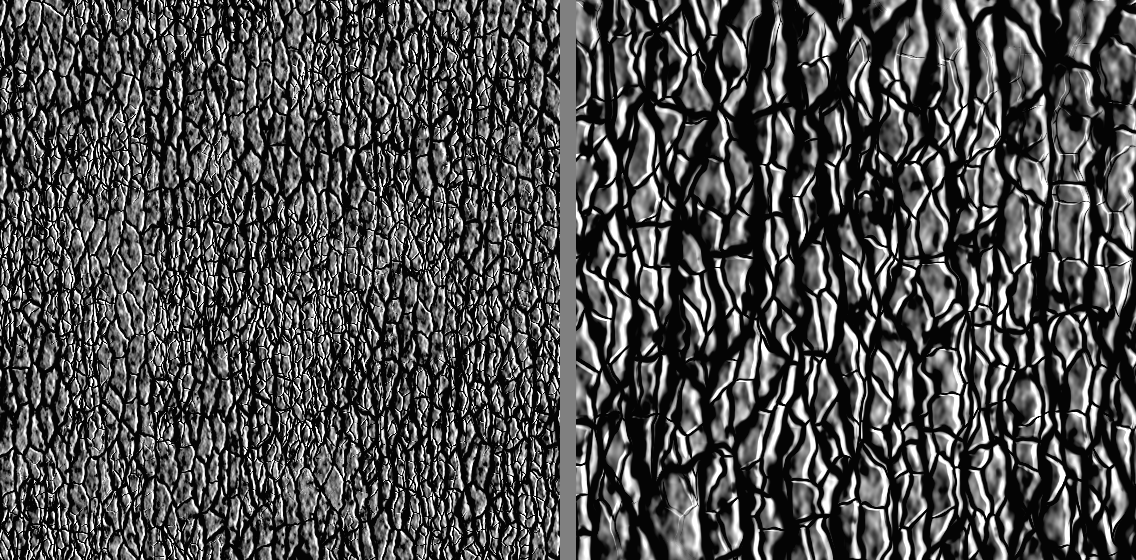
Left, the full canvas; right, a detail of the centre.
Write a Shadertoy shader that draws this texture.

```glsl
// Rough grey tree bark: upright cracked plates lit from the right.
#define PLATES vec2(39.0, 15.0)   // large plates per canvas height
#define FLAKES vec2(74.0, 33.0)   // smaller flakes inside the plates
#define CRACK_WIDTH 0.0029        // half width of the main cracks
#define FLAKE_WIDTH 0.0010        // half width of the hairline cracks
#define BEVEL 2.4                 // edge rounding, in crack widths
#define WARP 0.011                // waviness of the cracks
#define GRAIN_SCALE vec2(135.0, 88.0)
#define GRAIN 1.15                // roughness of the plate faces
#define LIGHT_STEP vec2(0.0028, 0.0006)
#define LIGHT_GAIN 0.62
#define BASE_TONE 0.39

vec2 hash2(vec2 p) {
    vec3 q = fract(p.xyx * vec3(0.1031, 0.1030, 0.0973));
    q += dot(q, q.yzx + 33.33);
    return fract((q.xx + q.yz) * q.zy);
}

// Two independent smooth noise values in 0..1
vec2 noise2(vec2 p) {
    vec2 cell = floor(p), f = fract(p);
    f = f * f * (3.0 - 2.0 * f);
    vec2 low = mix(hash2(cell), hash2(cell + vec2(1, 0)), f.x);
    vec2 high = mix(hash2(cell + vec2(0, 1)), hash2(cell + vec2(1, 1)), f.x);
    return mix(low, high, f.y);
}

float grainNoise(vec2 p) {
    float sum = 0.0, amp = 0.53;
    for (int i = 0; i < 3; i++) {
        sum += amp * noise2(p).x;
        p = mat2(1.7, 0.6, -0.6, 1.7) * p + 17.3;
        amp *= 0.53;
    }
    return sum / 0.96;
}

// Distance to the nearest cell border in crack widths; level cracks are thinner
float crackDistance(vec2 p, vec2 cells, float width) {
    vec2 q = p * cells, home = floor(q), nearest = vec2(9.0);
    for (int y = -1; y <= 1; y++)
    for (int x = -1; x <= 1; x++) {
        vec2 id = home + vec2(x, y);
        vec2 r = id + 0.05 + 0.9 * hash2(id) - q;
        if (dot(r, r) < dot(nearest, nearest)) nearest = r;
    }
    float border = 9.0;
    for (int y = -1; y <= 1; y++)
    for (int x = -1; x <= 1; x++) {
        vec2 id = home + vec2(x, y);
        vec2 r = id + 0.05 + 0.9 * hash2(id) - q;
        vec2 across = r - nearest;
        if (dot(across, across) > 0.0001) {
            vec2 slope = across * cells;
            float len = length(slope);
            float thickness = width * mix(0.5, 1.0, abs(slope.x) / len);
            border = min(border, 0.5 * dot(r + nearest, across) / (len * thickness));
        }
    }
    return border;
}

// x: crack distance, y: surface height, z: grain
vec3 barkSurface(vec2 p) {
    vec2 bend = noise2(p * vec2(27.0, 13.0)) - 0.5;
    vec2 wobble = noise2(p * vec2(85.0, 60.0)) - 0.5;
    vec2 jag = noise2(p * vec2(190.0, 150.0)) - 0.5;
    vec2 q = p + WARP * (bend + 0.6 * wobble + 0.28 * jag);

    vec2 region = noise2(p * vec2(13.0, 7.0) + 5.0);
    float plates = crackDistance(q, PLATES, CRACK_WIDTH * mix(0.55, 1.45, region.x));
    float flakes = crackDistance(q + 3.7, FLAKES, FLAKE_WIDTH);
    flakes += 2.2 * smoothstep(0.35, 0.75, region.y);

    float d = min(plates, flakes);
    float grain = grainNoise(p * GRAIN_SCALE);
    float height = smoothstep(0.6, BEVEL, d) + GRAIN * grain;
    return vec3(d, height, grain);
}

void mainImage(out vec4 fragColor, in vec2 fragCoord) {
    vec2 p = fragCoord / iResolution.y;
    vec3 here = barkSurface(p);
    float relief = here.y - barkSurface(p + LIGHT_STEP).y;

    // Plate faces: side light, mottling and dark pits
    float tone = BASE_TONE + LIGHT_GAIN * relief;
    tone += GRAIN * 0.75 * (here.z - 0.5);
    tone += 0.14 * (noise2(p * vec2(48.0, 24.0)).y - 0.5);
    tone *= smoothstep(0.22, 0.38, here.z);

    // Black cracks
    tone *= smoothstep(0.65, 1.35, here.x);
    fragColor = vec4(vec3(clamp(tone, 0.015, 1.0)), 1.0);
}
```
